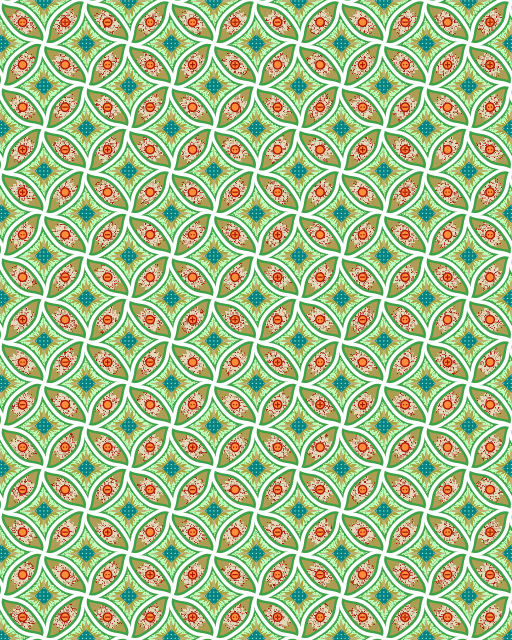
A Shadertoy shader for this pattern:

```glsl
// Interlaced circles of unit radius on a diagonal lattice: their overlaps form
// leaf-shaped lenses with a dotted orange marker, the gaps hold spiky stars.
// The plane is folded into one star cell; bands come from circle distances.

float hash(vec2 p) {
    return fract(sin(dot(p, vec2(127.1, 311.7))) * 43758.5453);
}

// Converts between axis-aligned and diagonal lattice coordinates.
vec2 diagonal(vec2 p) { return vec2(p.x + p.y, p.x - p.y); }

// Antialiased coverage of a signed distance.
float fill(float d) {
    float pixel = 15.06 / iResolution.y;
    return clamp(0.5 - d / pixel, 0.0, 1.0);
}

// Turns the crossing ribbons into a small clockwise pinwheel at each node.
vec2 twistNodes(vec2 p) {
    vec2 node = diagonal(floor(0.5 * diagonal(p)) + 0.5);
    vec2 n = p - node;
    float angle = 0.4 * exp(-12.0 * dot(n, n));
    float c = cos(angle), s = sin(angle);
    return node + mat2(c, s, -s, c) * n;
}

vec3 drawStar(vec3 color, vec2 s) {
    vec2 q = abs(s);
    float r = length(s);
    float angle = atan(s.y, s.x + 1e-5);

    // Jagged olive rays, longest along the axes
    float jag = abs(fract(angle * 24.0 / 6.28318) - 0.5);
    float rays = 0.27 + 0.08 * cos(4.0 * angle) + 0.24 * (jag - 0.2);
    color = mix(color, vec3(0.66, 0.64, 0.25), fill((r - rays) * 0.55));

    // Narrow tan spikes
    float hi = max(q.x, q.y), lo = min(q.x, q.y);
    color = mix(color, vec3(0.75, 0.70, 0.47), fill((hi * 0.13 + lo - 0.066) * 0.95));

    // Teal diamond with pale dots
    float diamond = (q.x + q.y - 0.215) * 0.707;
    color = mix(color, vec3(0.02, 0.51, 0.51), fill(diamond));
    float dots = length(s - 0.09 * round(s / 0.09)) - 0.014;
    return mix(color, vec3(0.62, 0.92, 0.82), fill(max(dots, diamond + 0.02)));
}

// Orange disc with a red rim and a bar, cross or pair of dots chosen per lens.
vec3 drawMarker(vec3 color, vec2 l, float kind) {
    vec3 red = vec3(0.66, 0.08, 0.02);
    float r = length(l);
    color = mix(color, red, fill(r - 0.115));
    color = mix(color, vec3(1.0, 0.55, 0.22), fill(r - 0.083));
    float bar = max(abs(l.y) - 0.015, abs(l.x) - 0.06);
    float post = max(abs(l.x) - 0.015, abs(l.y) - 0.06);
    float eyes = length(vec2(abs(l.x) - 0.035, l.y)) - 0.016;
    float mark = kind < 0.35 ? 1.0 : kind < 0.65 ? bar : kind < 0.85 ? min(bar, post) : eyes;
    return mix(color, red, fill(mark));
}

vec3 drawLens(vec2 p, float speck, float speckDot) {
    vec2 cell = floor(p);
    vec2 l = p - cell - 0.5;
    float parity = mod(cell.x + cell.y, 2.0) < 0.5 ? -1.0 : 1.0;
    float along = abs(l.x + parity * l.y) * 0.707;
    float across = abs(l.y - parity * l.x) * 0.707;

    // Cream leaf with toothed olive ends
    vec3 color = vec3(0.89, 0.85, 0.73);
    float teeth = 0.23 + 0.16 * abs(fract(across * 9.0) - 0.5);
    color = mix(color, vec3(0.67, 0.62, 0.30), fill(teeth - along));

    // Tan and dark red flecks
    color = mix(color, vec3(0.74, 0.58, 0.44), speckDot * step(speck, 0.28));
    float fleck = step(0.88 - 0.7 * across, speck) * step(along, 0.33);
    color = mix(color, vec3(0.64, 0.10, 0.05), speckDot * fleck);
    return drawMarker(color, l, hash(cell + 7.0));
}

void mainImage(out vec4 fragColor, in vec2 fragCoord) {
    // Half a repeat is one unit; about six repeats fit across
    vec2 p = (fragCoord / iResolution.y - vec2(0.0685, 0.9985)) * 15.06;
    p = twistNodes(p);

    // Fold into the nearest star cell
    vec2 lattice = 0.5 * diagonal(p);
    vec2 s = diagonal(lattice - round(lattice));
    vec2 q = abs(s);
    float lens = max(length(q - 1.0), length(q)) - 1.0;

    // Fine grain shared by ground and leaves
    vec2 grain = p * 34.0;
    float speck = hash(floor(grain));
    float speckDot = fill((length(fract(grain) - 0.5) - 0.55) / 34.0);

    // Mint ground, stippled toward the ribbons
    vec3 color = vec3(0.75, 0.99, 0.74);
    float stipple = step(speck, 0.4 * (1.0 - smoothstep(0.08, 0.18, lens)));
    color = mix(color, vec3(0.52, 0.82, 0.48), speckDot * stipple);
    color = drawStar(color, s);

    // Ragged outer line, white ribbon, heavy inner line, leaf
    vec3 green = vec3(0.24, 0.63, 0.28);
    color = mix(color, green, fill(lens - 0.083 + 0.022 * (speck - 0.5)));
    color = mix(color, vec3(1.0), fill(lens - 0.042));
    color = mix(color, green, fill(lens + 0.043));
    color = mix(color, drawLens(p, speck, speckDot), fill(lens + 0.103));

    fragColor = vec4(color, 1.0);
}
```
